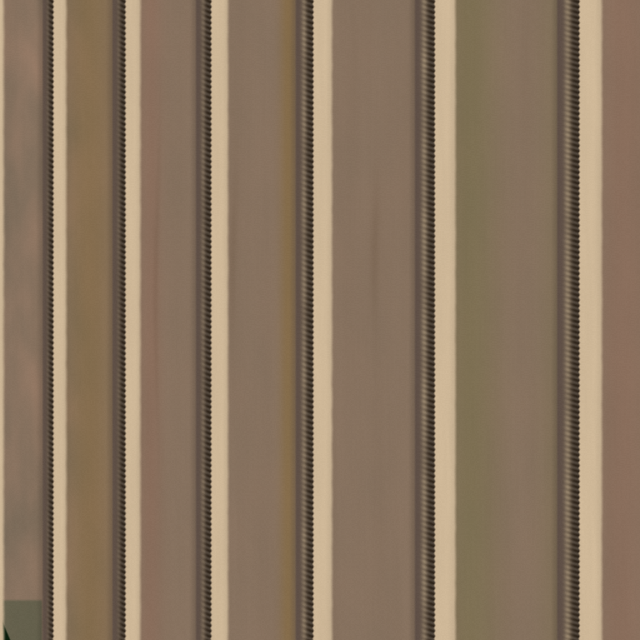
Give the GLSL for this pattern, as a Shadertoy shader.

```glsl
// Ribbed metal cladding: upright cream ribs with roped grooves, spreading to the right.

const float TAU = 6.2831853;
const float GROWTH = 1.19;      // ratio between neighbouring rib spacings
const float VANISH = -0.5095;   // x where the spacing shrinks to zero
const float REACH = 0.5928;     // distance from there to rib zero
const float TWISTS = 120.0;     // rope turns over the canvas height

const vec3 PANEL = vec3(0.525, 0.443, 0.370);
const vec3 OLIVE = vec3(0.480, 0.435, 0.310);
const vec3 GOLD  = vec3(0.520, 0.420, 0.275);
const vec3 ROSE  = vec3(0.545, 0.425, 0.355);
const vec3 CREAM = vec3(0.810, 0.720, 0.595);
const vec3 SHADE = vec3(0.370, 0.310, 0.275);
const vec3 DEEP  = vec3(0.235, 0.195, 0.155);
const vec3 STRAND = vec3(0.700, 0.620, 0.500);
const vec3 LEAF  = vec3(0.040, 0.110, 0.045);

float hash(vec2 p) {
    return fract(sin(dot(p, vec2(127.1, 311.7))) * 43758.545);
}

// Layered sines, roughly -1 to 1
float waves(vec2 p) {
    float sum = 0.0, gain = 0.5;
    for (int i = 0; i < 4; i++) {
        sum += gain * sin(p.x + 1.7 * sin(p.y)) * cos(p.y + 0.8 * sin(p.x));
        p = mat2(1.5, 1.1, -1.1, 1.5) * p + 2.3;
        gain *= 0.55;
    }
    return sum;
}

float bump(float x, float center, float width) {
    float d = (x - center) / width;
    return exp(-d * d);
}

float band(float x, float lo, float hi, float soft) {
    return smoothstep(lo - soft, lo + soft, x) * (1.0 - smoothstep(hi - soft, hi + soft, x));
}

float ribEdge(float n) {
    return VANISH + REACH * pow(GROWTH, n);
}

// Painted sheet: tinted reflections, streaks and cloudy wear
vec3 panelColor(vec2 p) {
    vec3 col = PANEL;
    col = mix(col, OLIVE, 0.75 * bump(p.x, 0.735, 0.045));
    col = mix(col, OLIVE, 0.35 * bump(p.x, 0.87, 0.03));
    col = mix(col, GOLD, 0.65 * bump(p.x, 0.14, 0.042));
    col = mix(col, GOLD, 0.80 * bump(p.x, 0.450, 0.013));
    col = mix(col, ROSE, 0.70 * bump(p.x, 0.235, 0.018));
    col = mix(col, ROSE, 0.70 * bump(p.x, 0.975, 0.04));

    float left = 1.0 - smoothstep(0.05, 0.19, p.x);
    float cloud = waves(p * vec2(26.0, 12.0) + 1.0);
    col += cloud * mix(0.010, 0.065, left) * vec3(1.0, 0.55, 0.45);
    col += 0.008 * waves(vec2(p.x * 70.0, p.y * 3.0));

    // Faint vertical scuffs
    float sway = 0.004 * sin(p.y * 9.0);
    col -= 0.030 * bump(p.x, 0.588 + sway, 0.008) * bump(p.y, 0.61, 0.10);
    col -= 0.022 * bump(p.x, 0.247 + sway, 0.004) * bump(p.y, 0.55, 0.25);
    col -= 0.025 * bump(p.x, 0.367 + sway, 0.006) * bump(p.y, 0.60, 0.12);
    return col;
}

// Groove across t = 0..1: shaded wall, pale twisted strand, deep roped seam
vec3 grooveColor(float t, float y, float n) {
    float twist = 0.5 + 0.5 * sin(TAU * (y * TWISTS + t * 1.2));
    float wear = 0.5 + 0.5 * waves(vec2(n * 4.1, y * 24.0));
    vec3 col = mix(SHADE, DEEP, smoothstep(0.10, 0.85, t));
    float glow = mix(0.25, 0.80, smoothstep(0.0, 4.5, n));
    float strand = bump(t, 0.47, 0.17) * glow * (0.55 + 0.45 * wear);
    col = mix(col, STRAND, strand * (0.70 + 0.30 * twist));
    return col + 0.13 * (twist - 0.4) * smoothstep(0.35, 0.9, t);
}

// Lays one rib over the sheet
vec3 addRib(vec3 col, vec2 p, float n, float pixel) {
    float creamWidth = 0.0210 + 0.0030 * n;
    float grooveWidth = 0.0165 + 0.0036 * n;
    float soft = max(0.0022, pixel);
    float teeth = 0.0008 * sin(TAU * p.y * TWISTS);
    float u = p.x - ribEdge(n);
    float t = (u + grooveWidth) / grooveWidth;

    col *= 1.0 - 0.13 * band(u, -grooveWidth - 0.006, 0.0, 0.006);
    col = mix(col, grooveColor(t, p.y, n), band(u, -grooveWidth, 0.001, soft));

    float ripple = 0.0007 * waves(vec2(n, p.y * 60.0));
    vec3 cream = CREAM * (1.0 + 0.02 * waves(vec2(u * 90.0, p.y * 8.0 + n)));
    cream *= 1.0 - 0.06 * smoothstep(0.6, 1.0, u / creamWidth);
    float face = smoothstep(-soft, soft, u + teeth)
               * (1.0 - smoothstep(-0.004, 0.003, u - creamWidth + ripple));
    return mix(col, cream, face);
}

void mainImage(out vec4 fragColor, in vec2 fragCoord) {
    vec2 p = fragCoord / iResolution.xy;
    float pixel = 1.0 / iResolution.x;
    vec3 col = panelColor(p);

    // Greyish patch and dark leaf tip in the lower left corner
    col = mix(col, vec3(0.34, 0.35, 0.27), 0.7 * band(p.y, -0.1, 0.062, 0.003) * band(p.x, -0.1, 0.066, 0.003));
    col = mix(col, LEAF, 1.0 - smoothstep(-0.002, 0.002, p.x - 0.016 + 0.43 * p.y));

    for (int i = -1; i <= 5; i++) col = addRib(col, p, float(i), pixel);

    col += 0.012 * (hash(floor(p * 512.0)) - 0.5);
    fragColor = vec4(clamp(col, 0.0, 1.0), 1.0);
}
```
